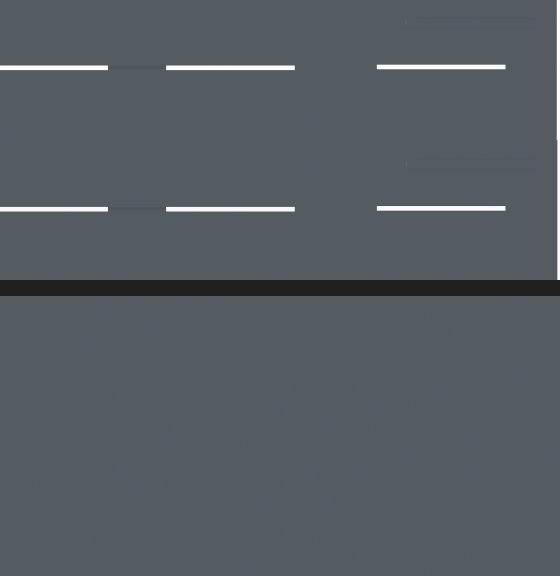
Top, the full canvas; bottom, a detail of the centre.
Reproduce this pattern procedurally as a WebGL 2 fragment shader.

```glsl
#version 300 es
precision highp float;
// Slate road surface in two stacked repeats, each with a row of white dashes,
// a dark worn gap and the ghost of a rubbed-out outline; a pale strip on the right.
// Every part is a smooth-edged box placed inside a tile folded from the top edge.
uniform vec2 u_resolution;
out vec4 outColor;

// Coverage of an axis-aligned box, softened over one screen pixel
float box(vec2 p, vec2 center, vec2 halfSize) {
  vec2 inside = (halfSize - abs(p - center)) * u_resolution.y + 0.5;
  vec2 cover = clamp(inside, 0.0, 1.0);
  return cover.x * cover.y;
}

vec2 gradientAt(vec2 cell) {
  float angle = 6.2832 * fract(sin(dot(cell, vec2(127.1, 311.7))) * 4375.85);
  return vec2(cos(angle), sin(angle));
}

float gradientNoise(vec2 p) {
  vec2 i = floor(p), f = fract(p);
  vec2 w = f * f * f * (f * (f * 6.0 - 15.0) + 10.0);
  vec2 e = vec2(1.0, 0.0);
  float low = mix(dot(gradientAt(i), f), dot(gradientAt(i + e.xy), f - e.xy), w.x);
  float high = mix(dot(gradientAt(i + e.yx), f - e.yx), dot(gradientAt(i + e.xx), f - e.xx), w.x);
  return mix(low, high, w.y);
}

void main() {
  // The canvas is 2 wide and 1 high; y is measured down from the top
  vec2 p = gl_FragCoord.xy / u_resolution * vec2(2.0, 1.0);
  p.y = 1.0 - p.y;
  float row = floor(p.y / 0.505);
  vec2 tile = vec2(p.x, p.y - row * 0.505);

  vec3 slate = vec3(0.33, 0.36, 0.385);
  vec3 darkSlate = vec3(0.29, 0.32, 0.35);
  vec3 white = mix(vec3(0.985, 0.99, 0.985), vec3(0.99, 0.975, 0.98), row);
  vec3 color = slate + 0.003 * gradientNoise(p * 60.0);

  // Dark band in the gap after the first dash
  color = mix(color, darkSlate, 0.6 * box(tile, vec2(0.49, 0.24), vec2(0.104, 0.006)));

  // Faint outline: two long rules and a short tick at the left
  float rules = box(tile, vec2(1.695, 0.066), vec2(0.22, 0.0014))
              + box(tile, vec2(1.68, 0.099), vec2(0.235, 0.0014));
  color = mix(color, darkSlate, 0.35 * rules);
  color = mix(color, vec3(0.40, 0.43, 0.45), 0.5 * box(tile, vec2(1.451, 0.081), vec2(0.0025, 0.010)));

  // White dashes on a dark rim; the first is shifted, the last sits higher
  for (int i = 0; i < 3; i++) {
    vec2 center = vec2(0.823 + 0.7526 * float(i - 1), 0.2422);
    if (i == 0) center.x += 0.0853;
    if (i == 2) center.y -= 0.003;
    color = mix(color, darkSlate, 0.6 * box(tile, center, vec2(0.2315, 0.0108)));
    color = mix(color, white, box(tile, center, vec2(0.2298, 0.0083)));
  }

  // Pale strip at the right edge, slightly narrower in the lower half
  float stripLeft = p.y < 0.5 ? 1.9885 : 1.9905;
  color = mix(color, white, box(p, vec2(stripLeft + 0.1, 0.5), vec2(0.1, 0.6)));

  outColor = vec4(color, 1.0);
}
```
